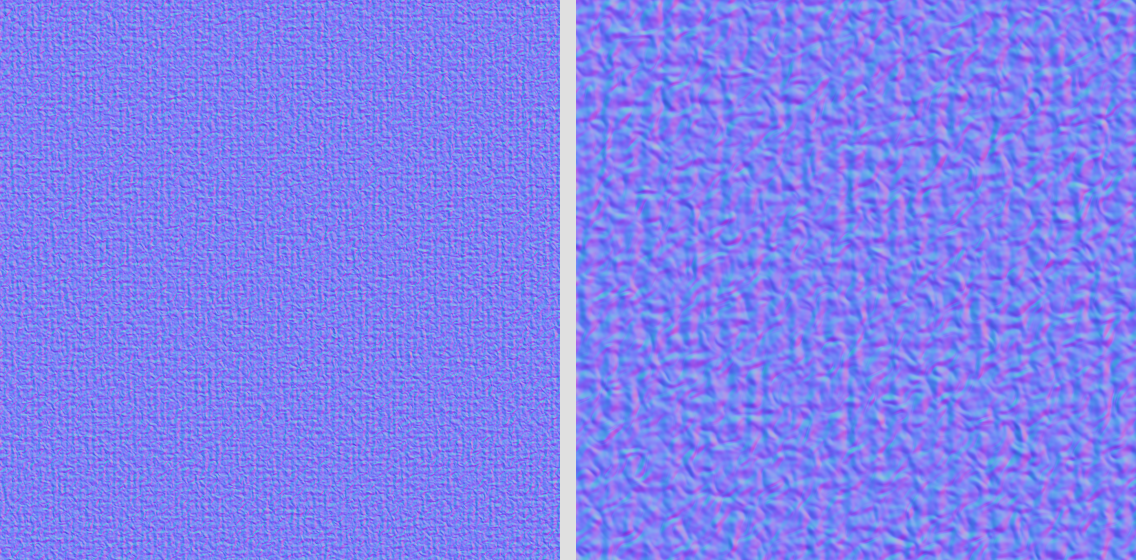
Left: the whole. Right: its middle third, enlarged.
This texture map is drawn by a WebGL 1 fragment shader. Its source:

```glsl
precision highp float;
// Tangent-space normal map of a crumpled, finely woven cloth.

uniform vec2 u_resolution;

#define THREADS 82.0          // threads across the canvas
#define UPRIGHT_DEPTH 0.064   // height of the vertical threads, in thread widths
#define LEVEL_DEPTH 0.036     // height of the horizontal threads
#define WOBBLE 0.42           // sideways drift of the threads
#define LUMP_DEPTH 0.11       // height of the soft lumps
#define GRAIN_DEPTH 0.115     // height of the small grains
#define CREASE_DEPTH 0.135    // height of the sharp folds
#define FUZZ_DEPTH 0.045      // height of the finest fibres
#define CRUMPLE 0.45          // bending of grains and folds
#define SLOPE_STEP 0.08       // half width of the slope filter, in thread widths
#define TINT_RANGE vec3(0.435, 0.43, 0.47)

const float TAU = 6.2831853;

vec2 latticeGradient(vec2 cell) {
  vec3 h = fract(cell.xyx * vec3(0.1031, 0.1030, 0.0973));
  h += dot(h, h.yzx + 33.33);
  float angle = TAU * fract((h.x + h.y) * h.z);
  return vec2(cos(angle), sin(angle));
}

float gradientNoise(vec2 p) {
  vec2 cell = floor(p);
  vec2 f = p - cell;
  vec2 blend = f * f * f * (f * (f * 6.0 - 15.0) + 10.0);
  vec2 e = vec2(1.0, 0.0);
  float a = dot(latticeGradient(cell), f);
  float b = dot(latticeGradient(cell + e.xy), f - e.xy);
  float c = dot(latticeGradient(cell + e.yx), f - e.yx);
  float d = dot(latticeGradient(cell + e.xx), f - e.xx);
  return mix(mix(a, b, blend.x), mix(c, d, blend.x), blend.y);
}

// Sharp valley along the zero line of the noise
float crease(vec2 p) {
  float n = gradientNoise(p);
  return sqrt(n * n + 0.001);
}

// Grid of threads that breaks up into short runs
float weave(vec2 p) {
  vec2 drift = vec2(gradientNoise(p * vec2(0.55, 0.40) + 11.3),
                    gradientNoise(p * vec2(0.45, 0.60) + 57.9));
  vec2 thread = cos(TAU * (p + WOBBLE * drift));
  float upright = 1.0 + 1.6 * gradientNoise(p * vec2(0.70, 0.21) + 83.1);
  float level = 1.0 + 1.6 * gradientNoise(p * vec2(0.25, 0.60) + 29.7);
  return 0.5 * (UPRIGHT_DEPTH * thread.x * upright + LEVEL_DEPTH * thread.y * level);
}

// Cloth height, in thread widths
float clothHeight(vec2 p) {
  // Lumps and folds run slightly along the rising diagonal
  vec2 slanted = vec2((p.x + p.y) * 0.64, (p.y - p.x) * 0.77) + 140.0;
  vec2 bend = vec2(gradientNoise(slanted * 0.9 + 5.6),
                   gradientNoise(slanted * 0.9 + 37.2));
  vec2 crumpled = slanted + CRUMPLE * bend;
  float height = weave(p);
  height += LUMP_DEPTH * gradientNoise(slanted * 1.05);
  height += GRAIN_DEPTH * gradientNoise(crumpled * 1.9 + 41.7);
  height += CREASE_DEPTH * crease(crumpled * 1.5 + 73.2);
  height += FUZZ_DEPTH * gradientNoise(p * 3.1 + 19.4);
  return height;
}

void main() {
  vec2 p = gl_FragCoord.xy / u_resolution * THREADS;

  // Slope by central differences
  vec2 e = vec2(SLOPE_STEP, 0.0);
  vec2 slope = vec2(clothHeight(p + e.xy) - clothHeight(p - e.xy),
                    clothHeight(p + e.yx) - clothHeight(p - e.yx));
  slope /= 2.0 * SLOPE_STEP;

  // Encode the surface normal as colour
  vec3 normal = normalize(vec3(-slope, 1.0));
  gl_FragColor = vec4(0.5 + TINT_RANGE * normal, 1.0);
}
```
